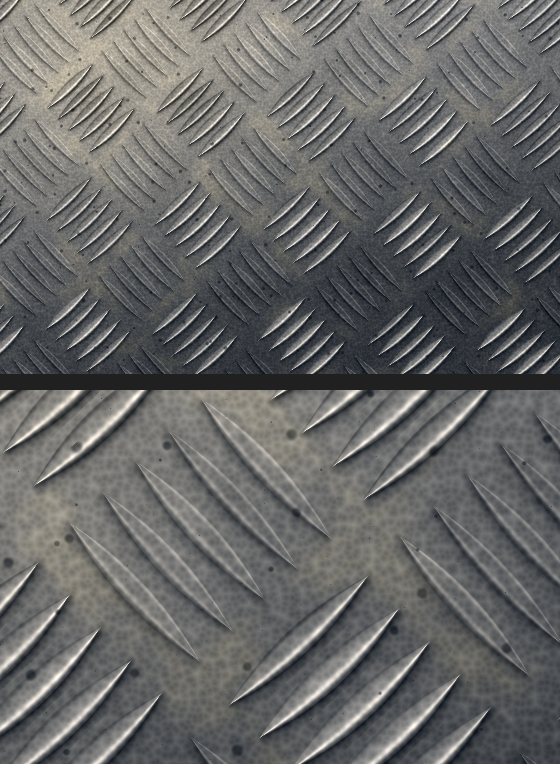
Top, the full canvas; bottom, a detail of the centre.
Give the GLSL for this texture, as a Shadertoy shader.

```glsl
// Worn metal tread plate: groups of five raised lens-shaped bars, alternately
// leaning right and left on two interleaved lattices seen in slight perspective.
// Bars are parabolic lenses shaded across their width; wear is cellular noise.

#define STEP_ACROSS vec2(0.2941, -0.0123)   // lattice step to the right
#define STEP_UP     vec2(0.0107, 0.3014)    // lattice step upwards
#define ORIGIN      vec2(0.0709, -0.1158)   // centre of one right-leaning group
#define PERSPECTIVE vec2(0.019, 0.0435)     // growth of scale to right and top
#define BAR_ANGLE   0.751                   // lean of the bars, radians
#define BAR_HALF    vec2(0.085, 0.0125)     // half length and half width
#define BAR_GAP     0.0402                  // spacing of bars in a group
#define GRAIN       0.13
#define STAIN       0.16

float hash(vec2 p) {
    vec3 q = fract(p.xyx * vec3(0.1031, 0.1030, 0.0973));
    q += dot(q, q.yzx + 33.33);
    return fract((q.x + q.y) * q.z);
}

// Cellular noise: x = distance to the nearest seed, y = random value of its cell
vec2 cellular(vec2 p) {
    vec2 cell = floor(p), best = vec2(9.0, 0.0);
    for (int j = -1; j <= 1; j++)
    for (int i = -1; i <= 1; i++) {
        vec2 c = cell + vec2(i, j);
        vec2 seed = c + vec2(hash(c), hash(c + 71.7));
        float d = distance(p, seed);
        if (d < best.x) best = vec2(d, hash(c + 19.3));
    }
    return best;
}

// Broad mottling from layered sines, about -1 to 1
float mottle(vec2 p) {
    float sum = 0.0, amp = 0.5;
    for (int i = 0; i < 4; i++) {
        sum += amp * sin(p.x + 1.7 * sin(p.y * 0.8)) * sin(p.y + 1.3 * sin(p.x * 0.7));
        p = mat2(1.5, 1.1, -1.1, 1.5) * p + 2.3;
        amp *= 0.65;
    }
    return sum;
}

void mainImage(out vec4 fragColor, in vec2 fragCoord) {
    vec2 p = (fragCoord - 0.5 * iResolution.xy) / iResolution.y;
    vec2 q = p / (1.0 + dot(PERSPECTIVE, p));
    float px = 1.0 / iResolution.y;

    // Plate: light falls off from the upper left
    float light = smoothstep(-0.55, 0.55, p.y - 0.28 * p.x);
    vec2 glow = p - vec2(-0.42, 0.36);
    float plate = mix(0.22, 0.56, light) + 0.11 * exp(-6.0 * dot(glow, glow));
    float blotch = mottle(q * 13.0);
    plate += 0.035 * blotch;
    float tone = plate, stain = 0.0;

    mat2 lattice = mat2(STEP_ACROSS, STEP_UP);
    mat2 toLattice = inverse(lattice);
    float c = cos(BAR_ANGLE), s = sin(BAR_ANGLE);

    for (int k = 0; k < 2; k++) {
        bool leansRight = k == 0;
        vec2 g = toLattice * (q - ORIGIN) - 0.5 * float(k);
        vec2 id = floor(g + 0.5);
        vec2 local = lattice * (g - id);

        // x runs along the bars, y across the stack
        vec2 r = vec2(dot(local, vec2(c, s)), dot(local, vec2(s, -c)));
        if (!leansRight) r = r.yx;

        // Grime and polish around the outline of the group
        vec2 box = abs(r) - vec2(BAR_HALF.x, 2.3 * BAR_GAP);
        float edge = length(max(box, 0.0)) + min(max(box.x, box.y), 0.0);
        stain += exp(-abs(edge - 0.006) * 90.0) * smoothstep(-0.1, 0.7, blotch);

        float n = clamp(floor(r.y / BAR_GAP + 0.5), -2.0, 2.0);
        float wear = hash(id * 7.0 + n + 40.0 * float(k) + 90.0);
        r.y -= n * BAR_GAP;
        float u = r.x / BAR_HALF.x;
        float halfWidth = BAR_HALF.y * (leansRight ? 1.0 : 0.87) * (0.92 + 0.16 * wear);
        float width = halfWidth * (1.0 - u * u);
        float slope = 2.0 * halfWidth * u / BAR_HALF.x;
        float d = (abs(r.y) - width) / sqrt(1.0 + slope * slope);
        float across = r.y / max(width, 0.001);
        float inside = 1.0 - smoothstep(-px, px, d);

        // Cast shadow beside the bar, on the side away from the light
        float side = leansRight ? 1.0 : -1.0;
        float shadow = exp(-max(d, 0.0) * 240.0) * smoothstep(-0.003, 0.004, r.y * side);
        shadow *= 1.0 - smoothstep(0.95, 1.08, abs(u));
        tone *= 1.0 - shadow * (leansRight ? 0.78 : 0.5);

        // Lit flank, bright crest and dark far flank
        float crest = exp(-pow((across - 0.48 * side) * 4.5, 2.0));
        float far = smoothstep(0.5, 0.95, across * side);
        float rim = exp(-pow((across + 0.85 * side) * 5.5, 2.0));
        float body;
        if (leansRight) {
            body = mix(0.47, 0.55, light) + 0.13 * across + 0.12 * (wear - 0.5);
            body += 0.30 * crest - 0.10 * rim;
            body = mix(body, 0.17, 0.85 * far);
        } else {
            body = plate * 0.92 + 0.035 + 0.06 * (wear - 0.5);
            body += 0.13 * crest + 0.16 * rim - 0.15 * far;
        }
        body += 0.05 * blotch;
        tone = mix(tone, body, inside);
    }

    // Fine grain, short rubbed streaks and scattered dark pits
    float grain = cellular(q * 150.0).x + 0.6 * cellular(q * vec2(60.0, 85.0)).x - 0.78;
    tone += GRAIN * grain * (0.5 + tone);
    vec2 pit = cellular(q * 26.0 + 5.0);
    float pitSize = 0.16 * smoothstep(0.72, 1.0, pit.y);
    tone *= 1.0 - 0.45 * (1.0 - smoothstep(0.4 * pitSize, pitSize + 0.02, pit.x));

    // Cool shadows, warm highlights, yellowish stains
    vec3 color = tone + (tone - 0.51) * vec3(0.06, 0.0, -0.08);
    color += STAIN * stain * vec3(0.42, 0.34, 0.12);
    color += 0.03 * light * exp(-5.0 * dot(glow, glow)) * vec3(1.0, 0.4, -1.0);
    fragColor = vec4(clamp(color, 0.0, 1.0), 1.0);
}
```
